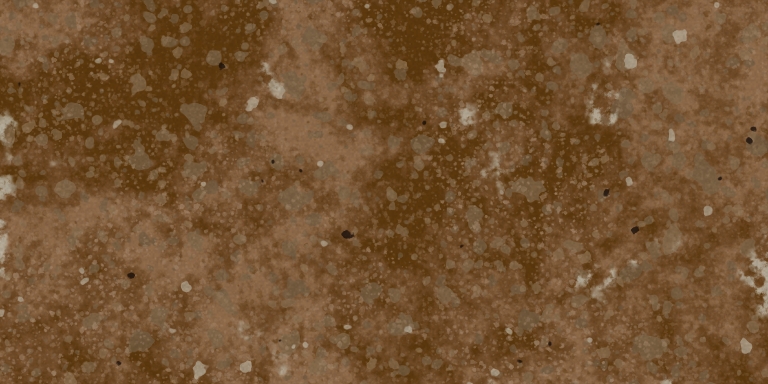
A Shadertoy shader for this texture:

```glsl
// Weathered brown stone: dark and tan clouds from fractal noise, overlaid with
// ragged grey-tan clasts, pale specks, dark crumbs and a few white or black flecks.
// Scattered grains are jittered, noise-warped ellipses on hashed grids.

#define CLOUD_FREQ 2.6
#define CLOUD_GAIN 1.9
#define MOTTLE_GAIN 1.3
#define FINE_GAIN 0.7
#define CLAST_SCALE 15.0
#define CHIP_SCALE 32.0
#define SPECK_SCALE 62.0
#define DUST_SCALE 100.0
#define EDGE 0.0022

const vec3 DARK_BROWN = vec3(0.355, 0.215, 0.050);
const vec3 MID_BROWN  = vec3(0.430, 0.285, 0.150);
const vec3 WARM_TAN   = vec3(0.545, 0.405, 0.280);
const vec3 CLAST_GREY = vec3(0.470, 0.380, 0.270);
const vec3 PALE_SPECK = vec3(0.620, 0.510, 0.405);
const vec3 CHALK      = vec3(0.740, 0.720, 0.660);
const vec3 PIT        = vec3(0.100, 0.060, 0.040);

float hash(vec2 p) {
    vec3 q = fract(p.xyx * 0.1031);
    q += dot(q, q.yzx + 33.33);
    return fract((q.x + q.y) * q.z);
}

float noise(vec2 p) {
    vec2 i = floor(p), f = fract(p);
    f = f * f * (3.0 - 2.0 * f);
    return mix(mix(hash(i), hash(i + vec2(1, 0)), f.x),
               mix(hash(i + vec2(0, 1)), hash(i + vec2(1, 1)), f.x), f.y);
}

float fbm(vec2 p) {
    float sum = 0.0, amp = 0.5;
    for (int i = 0; i < 5; i++) {
        sum += amp * noise(p);
        p = mat2(1.6, 1.2, -1.2, 1.6) * p + 17.3;
        amp *= 0.5;
    }
    return sum / 0.97;
}

// Returns coverage (x) and a random tone (y) of scattered ragged grains.
vec2 grains(vec2 p, float scale, float density, float seed) {
    vec2 g = p * scale + seed * 7.0;
    vec2 home = floor(g);
    float ragged = 0.65 * (noise(g * 2.3 + seed) - 0.5)
                 + 0.30 * (noise(g * 5.1 + seed) - 0.5);
    vec2 result = vec2(0.0, 0.5);
    for (int y = -1; y <= 1; y++)
    for (int x = -1; x <= 1; x++) {
        vec2 id = home + vec2(x, y);
        vec2 key = id + seed * 31.0;
        if (hash(key + 3.7) > density) continue;
        vec2 jitter = 0.2 + 0.6 * vec2(hash(key + 11.1), hash(key + 23.9));
        vec2 d = g - id - jitter;
        float angle = 6.2832 * hash(key + 41.3);
        float c = cos(angle), s = sin(angle);
        d = mat2(c, -s, s, c) * d;
        d.x *= mix(0.65, 1.0, hash(key + 57.7));
        float size = hash(key + 71.9);
        float radius = mix(0.14, 0.42, size * size);
        float dist = (length(d) - radius + ragged * radius * 1.5) / scale;
        float cover = 1.0 - smoothstep(-EDGE, EDGE, dist);
        if (cover > result.x) result = vec2(cover, hash(key + 83.1));
    }
    return result;
}

// Brown ground: broad clouds broken by mottling and fine grit.
vec3 ground(float t) {
    vec3 low = mix(DARK_BROWN, MID_BROWN, smoothstep(0.0, 0.5, t));
    return mix(low, WARM_TAN, smoothstep(0.4, 1.0, t));
}

void mainImage(out vec4 fragColor, in vec2 fragCoord) {
    vec2 p = fragCoord / iResolution.y;

    vec2 drift = vec2(fbm(p * 3.0 + 5.0), fbm(p * 3.0 + 29.0)) - 0.5;
    float cloud = fbm(p * CLOUD_FREQ + drift * 1.2 + 3.0) - 0.5;
    float mottle = fbm(p * 19.0 + drift * 4.0 + 50.0) - 0.5;
    float fine = fbm(p * 75.0 + 90.0) - 0.5;
    float tone = 0.43 + CLOUD_GAIN * cloud + MOTTLE_GAIN * mottle + FINE_GAIN * fine;
    vec3 col = ground(clamp(tone, 0.0, 1.0));

    // Dark crumbs, then grey clasts from large to small
    float crowd = smoothstep(0.3, 0.7, fbm(p * 4.0 + 70.0));
    vec2 crumb = grains(p, 48.0, 0.30, 1.0);
    col = mix(col, DARK_BROWN, crumb.x * 0.5 * crumb.y);
    vec2 clast = grains(p, CLAST_SCALE, 0.42, 2.0);
    col = mix(col, CLAST_GREY * mix(0.93, 1.07, clast.y), clast.x * 0.78);
    vec2 chip = grains(p + 0.37, CHIP_SCALE, 0.40, 3.0);
    col = mix(col, CLAST_GREY * mix(0.92, 1.15, chip.y), chip.x * 0.72);

    // Pale specks and dust, thicker in crowded zones
    vec2 speck = grains(p + 0.71, SPECK_SCALE, 0.36, 4.0);
    col = mix(col, PALE_SPECK, speck.x * mix(0.25, 0.75, speck.y * crowd));
    vec2 dust = grains(p + 0.19, DUST_SCALE, 0.40, 5.0);
    col = mix(col, PALE_SPECK, dust.x * mix(0.15, 0.65, dust.y * crowd));

    // Rare chalk patches and black pits
    float chalkZone = smoothstep(0.69, 0.80, fbm(p * 7.0 + 120.0));
    float chalk = chalkZone * smoothstep(0.42, 0.68, fbm(p * 45.0 + 8.0));
    vec2 fleck = grains(p + 0.53, 26.0, 0.025, 6.0);
    col = mix(col, CHALK, max(chalk * 0.8, fleck.x * 0.6));
    vec2 pit = grains(p + 0.83, 40.0, 0.005, 7.0);
    col = mix(col, PIT, pit.x * 0.8);

    col *= 1.0 + 0.10 * (noise(p * 210.0) - 0.5);
    fragColor = vec4(col, 1.0);
}
```
